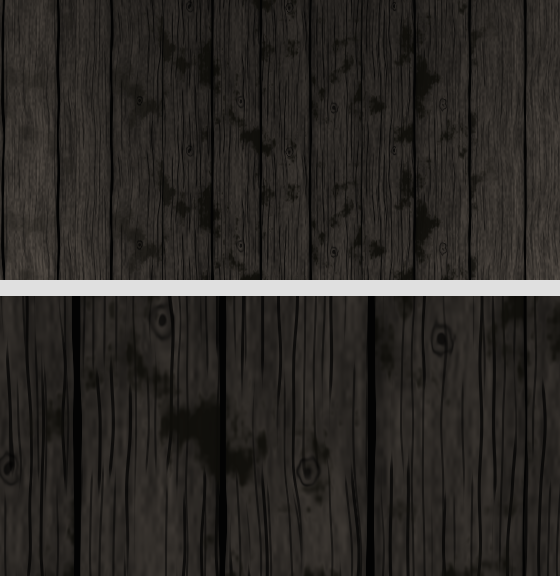
Top, the full canvas; bottom, a detail of the centre.
Reproduce this texture procedurally as a Shadertoy shader.

```glsl
// Dark weathered vertical planks with grain, knots, cracks and mould.

const float PLANK_PITCH = 0.1865;  // mean plank width, in canvas heights
const float TILE_HEIGHT = 0.515;   // the grain repeats at this height
const vec3 WOOD = vec3(0.208, 0.191, 0.174);
const vec3 MOULD = vec3(0.056, 0.052, 0.036);
const vec3 GAP = vec3(0.012, 0.013, 0.012);

float hash(vec2 p) {
    vec3 q = fract(vec3(p.xyx) * 0.1031);
    q += dot(q, q.yzx + 33.33);
    return fract((q.x + q.y) * q.z);
}

// Value noise that wraps vertically after "period" cells.
float noise(vec2 p, float period) {
    vec2 cell = floor(p);
    vec2 f = fract(p);
    f = f * f * (3.0 - 2.0 * f);
    float y0 = mod(cell.y, period);
    float y1 = mod(cell.y + 1.0, period);
    float low = mix(hash(vec2(cell.x, y0)), hash(vec2(cell.x + 1.0, y0)), f.x);
    float high = mix(hash(vec2(cell.x, y1)), hash(vec2(cell.x + 1.0, y1)), f.x);
    return mix(low, high, f.y);
}

float fbm(vec2 p, float period) {
    float sum = 0.0;
    float weight = 0.5;
    for (int i = 0; i < 5; i++) {
        sum += weight * noise(p, period);
        p = p * 2.0 + vec2(37.0, 0.0);
        period *= 2.0;
        weight *= 0.58;
    }
    return sum;
}

// Left edge of a plank; widths drift slowly across the wall.
float plankEdge(float id) {
    return 0.006 + PLANK_PITCH * id + 0.02 * sin(0.628 * id + 0.3);
}

// Offset from the knot of a plank, wrapped within the vertical tile.
vec2 knotOffset(vec2 p, float id, float left, float right) {
    float side = mix(0.28, 0.74, hash(vec2(id, 7.0)));
    float level = mix(0.25, 0.88, mod(id, 2.0)) + 0.12 * (hash(vec2(id, 19.0)) - 0.5);
    float dy = fract(p.y / TILE_HEIGHT - level + 0.5) - 0.5;
    return vec2(p.x - mix(left, right, side), dy * TILE_HEIGHT);
}

// Darkness of a seam: a hard core inside a soft shadow.
float seam(float dist, float halfWidth, float pixel) {
    float core = clamp((halfWidth - dist) / pixel + 0.5, 0.0, 1.0);
    return max(core, 0.55 * exp(-dist / (1.3 * halfWidth)));
}

float seamWidth(float id, float t) {
    float size = mod(id + 100.0, 4.0) > 2.5 ? 0.0015 : 0.0044;
    return size * (0.75 + 0.5 * noise(vec2(id * 5.0, t * 9.0), 9.0));
}

// Long thin cracks, one wandering and tapering line per column.
float cracks(float x, float t, float density, float halfWidth, float pixel) {
    float u = x * density;
    float column = floor(u);
    float center = 0.35 + 0.3 * hash(vec2(column, 5.0));
    center += 0.3 * (noise(vec2(column * 3.0, t * 7.0), 7.0) - 0.5);
    float part = smoothstep(0.42, 0.62, noise(vec2(column * 7.0 + 3.0, t * 4.0), 4.0));
    float dist = abs(fract(u) - center) / density;
    return part * clamp((halfWidth * part - dist) / pixel + 0.5, 0.0, 1.0);
}

void mainImage(out vec4 fragColor, in vec2 fragCoord) {
    vec2 p = fragCoord / iResolution.y;
    float pixel = 1.0 / iResolution.y;
    float t = p.y / TILE_HEIGHT;

    // Find the plank, with slightly wavy edges
    float x = p.x + 0.006 * (noise(vec2(p.x * 4.0, t * 4.0), 4.0) - 0.5);
    float id = -1.0;
    for (int i = 0; i < 12; i++) {
        if (x > plankEdge(float(i))) id = float(i);
    }
    float left = plankEdge(id);
    float right = plankEdge(id + 1.0);

    // Grain flows around the knot
    float hasKnot = step(1.5, id) * step(id, 8.5);
    vec2 k = knotOffset(p, id, left, right);
    vec2 oval = k * vec2(1.0, 0.55);
    float bulge = hasKnot * exp(-dot(oval, oval) / 0.0004);
    float gx = k.x * (1.0 - 0.5 * bulge) + id * 3.7 + 10.0;
    gx += 0.014 * (noise(vec2(gx * 6.0, t * 3.0), 3.0) - 0.5);
    float fine = noise(vec2(gx * 170.0, t * 8.0), 8.0);
    float broad = noise(vec2(gx * 40.0, t * 2.0), 2.0);
    float speck = noise(vec2(gx * 230.0, t * 45.0), 45.0);
    float shade = 0.58 + 0.36 * fine + 0.22 * broad + 0.28 * speck;
    shade *= 0.92 + 0.14 * hash(vec2(id, 3.0));

    // Lighter towards the sides and the bottom
    float aside = smoothstep(0.35, 0.9, abs(p.x - 1.0));
    float light = mix(0.82, 1.12, aside) * mix(1.12, 0.84, p.y);
    vec3 color = WOOD * shade * light;

    // Cracks at two scales
    float crack = max(cracks(gx, t, 48.0, 0.0018, pixel),
                      0.7 * cracks(gx + 3.0, t, 83.0, 0.0012, pixel));
    color *= 1.0 - crack * mix(0.72, 0.32, aside);

    // Ragged mould, thicker near the seams of the middle planks
    float damp = smoothstep(0.3, 0.75, p.x) * (1.0 - smoothstep(1.6, 1.85, p.x));
    float growth = fbm(vec2(p.x * 11.0 + id * 2.3, t * 5.0), 5.0);
    growth += 0.12 * (fine - 0.5) + 0.12 * (speck - 0.5);
    growth += 0.06 * exp(-min(x - left, right - x) / 0.03);
    growth += 0.10 * (hash(vec2(id, 11.0)) - 0.5);
    float mould = smoothstep(0.64, 0.84, growth + 0.07 * damp - 0.05);
    color = mix(color, MOULD, mould * mix(0.3, 0.92, damp));

    // Knot: dark core and a faint broken outline
    float size = mix(0.007, 0.013, hash(vec2(id, 41.0)));
    float r = length(k * vec2(1.0, 0.7)) / size + 0.5 * (speck - 0.5);
    float ring = exp(-pow((r - 1.0) / 0.22, 2.0)) * (0.3 + 0.7 * fine);
    ring += 1.0 - smoothstep(0.2, 0.55, r);
    color *= 1.0 - 0.65 * hasKnot * min(ring, 1.0);

    // Seams on both sides of the plank
    float dark = max(seam(x - left, seamWidth(id, t), pixel),
                     seam(right - x, seamWidth(id + 1.0, t), pixel));
    fragColor = vec4(mix(color, GAP, dark), 1.0);
}
```
